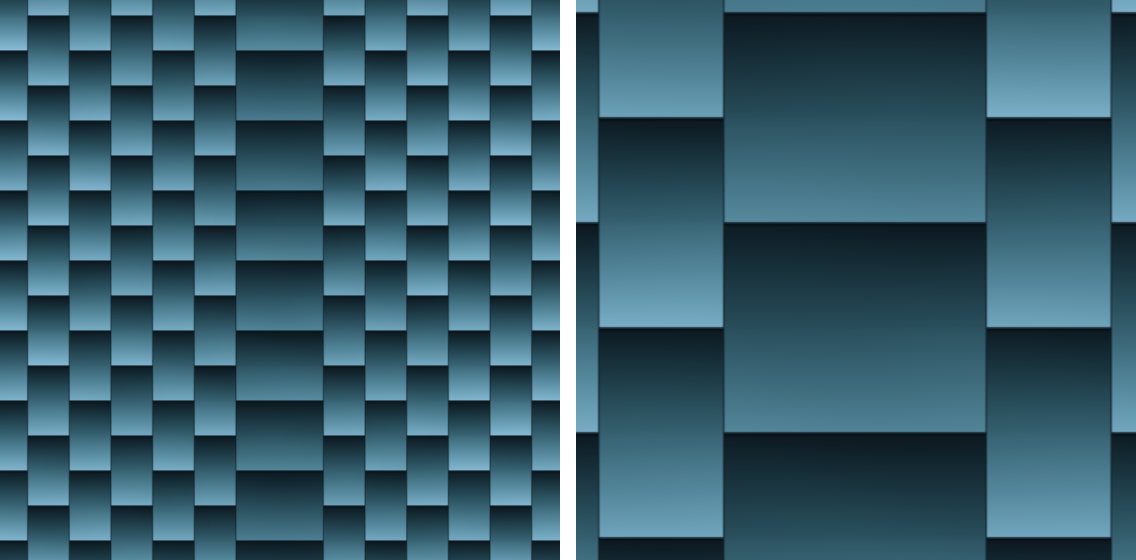
Left, the full canvas; right, a detail of the centre.
Write a Shadertoy shader that draws this pattern.

```glsl
// Woven columns of shaded tiles: one wide central band flanked by narrow strips,
// each strip shifted half a tile from its neighbour. Every tile ramps from dark
// at the top to light blue at the bottom, with thin dark seams.

float hash(vec2 cell) {
    return fract(sin(dot(cell, vec2(12.99, 78.23))) * 4375.85);
}

// Dark navy at 0 to pale steel blue at 1
vec3 steelRamp(float tone) {
    return vec3(0.05 + tone * (0.25 + 0.17 * tone), 0.10 + 0.575 * tone, 0.13 + 0.64 * tone);
}

vec3 weave(vec2 p, float pixel) {
    // Columns, counted outward from the wide band
    float fromCentre = p.x - 0.4994;
    float strip = (abs(fromCentre) - 0.0781) / 0.0744;
    float column = max(floor(strip) + 1.0, 0.0);
    float seamDistance = abs(strip - max(round(strip), 0.0)) * 0.0744;

    // Eight tiles down, alternate columns offset by half
    float row = (1.0 - p.y) * 8.0 - 0.734 + 0.5 * mod(column, 2.0);
    float t = fract(row);
    float edgeDistance = min(t, 1.0 - t) / 8.0;
    vec2 tile = vec2(column * sign(fromCentre), floor(row));
    if (column < 0.5) tile.x = 0.0;
    float variation = hash(tile) - 0.5;

    // Vertical gradient with a faint step halfway down
    float reach = column < 0.5 ? 0.73 : 0.96 + 0.018 * column;
    float tone = t * (reach + 0.10 * variation);
    tone += (0.012 + 0.03 * variation) * (smoothstep(0.48, 0.52, t) - 0.5);

    // Soft mottling from layered sines
    tone += 0.006 * (sin(p.x * 31.0 + 2.0 * sin(p.y * 17.0)) + sin(p.y * 43.0 + p.x * 23.0));
    vec3 colour = steelRamp(max(tone, 0.0));

    // Dark lip between tiles and a fainter seam between columns
    float lip = 1.0 - smoothstep(0.0006, 0.0012 + pixel, edgeDistance);
    float seam = 1.0 - smoothstep(0.0002, 0.0006 + pixel, seamDistance);
    colour = mix(colour, vec3(0.03, 0.065, 0.09), 0.85 * lip);
    return mix(colour, vec3(0.06, 0.12, 0.16), 0.5 * seam);
}

void mainImage(out vec4 fragColor, in vec2 fragCoord) {
    float pixel = 1.0 / iResolution.y;
    vec3 colour = vec3(0.0);

    // Average a 3 by 3 grid inside each pixel
    for (int j = 0; j < 3; j++) {
        for (int i = 0; i < 3; i++) {
            vec2 offset = (vec2(i, j) - 1.0) / 3.0;
            colour += weave((fragCoord + offset) / iResolution.xy, pixel);
        }
    }
    fragColor = vec4(colour / 9.0, 1.0);
}
```
